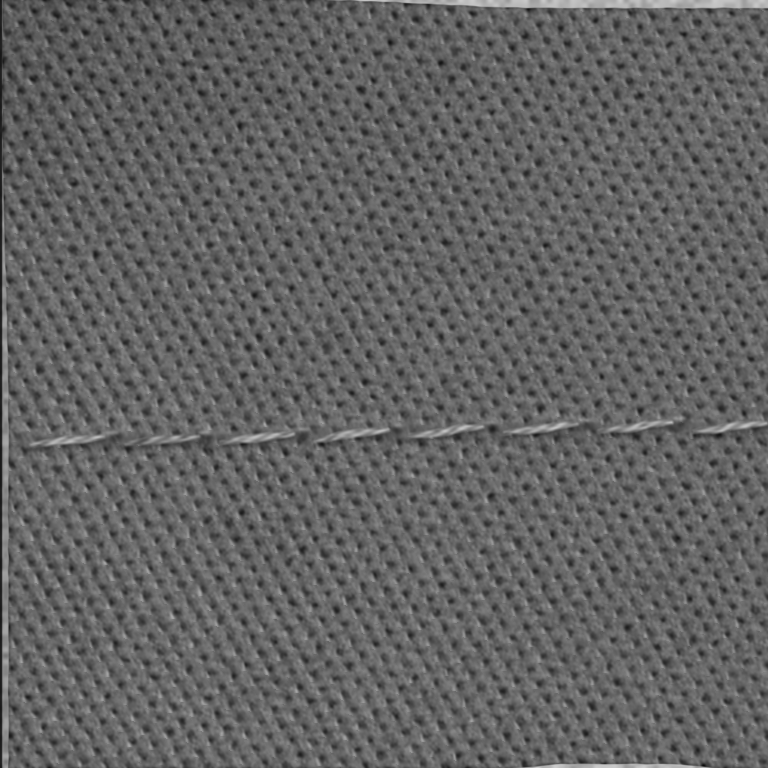
A Shadertoy shader for this texture:

```glsl
// Grey twill cloth with one running stitch across it and pale ground at its rim.
// A skewed lattice places pits, and short bright dashes beside them form broken
// diagonal ribs; noise adds fibres and bends, a loop lays the thread segments.

const vec2 ROW_STEP = vec2(0.0286, -0.0046);  // from one rib to the next
const vec2 RIB_STEP = vec2(0.0113, -0.0197);  // from pit to pit down a rib
const vec2 PIT_SIZE = vec2(0.0050, 0.0050);   // across and along the rib
const vec2 DASH_SIZE = vec2(0.0026, 0.0066);
const float CLOTH_TONE = 0.374;
const float PIT_DEPTH = 0.16;
const float RIB_HEIGHT = 0.055;
const float DASH_LIGHT = 0.135;
const float GRAIN = 0.11;
const float BEND = 0.006;

const int STITCHES = 8;
const float STITCH_START = 0.041;
const float STITCH_PERIOD = 0.1232;
const float STITCH_LENGTH = 0.094;
const float STITCH_RISE = 0.012;
const float THREAD_RADIUS = 0.0054;
const float THREAD_TONE = 0.62;
const float SEAM_LEFT = 0.427;
const float SEAM_RIGHT = 0.444;
const float GROUND_TONE = 0.70;
const float TAU = 6.28319;

float hash(vec2 p) {
    vec3 q = fract(vec3(p.xyx) * 0.1031);
    q += dot(q, q.yzx + 33.33);
    return fract((q.x + q.y) * q.z);
}

float noise(vec2 p) {
    vec2 i = floor(p), f = fract(p);
    f = f * f * (3.0 - 2.0 * f);
    return mix(mix(hash(i), hash(i + vec2(1, 0)), f.x),
               mix(hash(i + vec2(0, 1)), hash(i + vec2(1, 1)), f.x), f.y);
}

float blob(vec2 d, vec2 size) {
    d /= size;
    return exp(-dot(d, d));
}

float seamHeight(float x) {
    return mix(SEAM_LEFT, SEAM_RIGHT, smoothstep(0.1, 0.8, x));
}

// Position measured across and along the ribs
vec2 ribFrame(vec2 p) {
    vec2 along = normalize(RIB_STEP);
    return vec2(dot(p, vec2(-along.y, along.x)), dot(p, along));
}

// Pits and broken ribs of the twill, as an offset from the cloth tone
float weave(vec2 p) {
    vec2 bend = vec2(noise(p * 5.0 + 7.0), noise(p * 5.0 + 41.0)) - 0.5;
    vec2 wobble = vec2(noise(p * 80.0), noise(p * 80.0 + 19.0)) - 0.5;
    mat2 lattice = mat2(ROW_STEP, RIB_STEP);
    vec2 cell = inverse(lattice) * (p + BEND * bend + 0.0042 * wobble);
    vec2 local = fract(cell) - 0.5;
    vec2 id = floor(cell);
    float chance = hash(id + 200.0);
    vec2 d = ribFrame(lattice * local);

    float dotted = smoothstep(0.4, 1.4, p.x + p.y);
    // Dark pit, cut off sharply on the side of the bright dash
    float pit = blob(d, PIT_SIZE) * mix(0.7, 1.25, chance);
    float notch = blob(d - vec2(-0.0032, -0.0012), vec2(0.0026, 0.0048));
    // Dash tilted a little off the rib, so neighbours meet in small steps
    vec2 q = d - vec2(-0.0073, 0.0005);
    q.x += 0.2 * q.y;
    float dash = blob(q, DASH_SIZE) * mix(0.55, 1.3, hash(id + 71.0));
    float crest = -cos(TAU * (local.x + 0.04));
    float row = cos(TAU * (local.y - 0.45 + 0.2 * local.x));
    return RIB_HEIGHT * crest * mix(0.75, 0.35, dotted) + 0.014 * row
         + DASH_LIGHT * mix(1.1, 0.85, dotted) * dash
         - PIT_DEPTH * mix(0.75, 1.0, dotted) * pit - 0.055 * notch + 0.03;
}

float cloth(vec2 p) {
    float tone = CLOTH_TONE + weave(p);
    // Fibres drawn out along the ribs, then a faint mottle
    tone += GRAIN * (noise(ribFrame(p) * vec2(270.0, 190.0) + 400.0) - 0.5);
    tone += 0.08 * (noise(p * 250.0) - 0.5);
    tone += 0.015 * (noise(p * 9.0 + 3.0) - 0.5);
    // Soft shading towards the corners
    tone -= 0.045 * blob(p - vec2(0.0, 1.0), vec2(0.45, 0.3));
    tone -= 0.012 * smoothstep(0.45, 0.8, length(p - 0.5));
    return tone;
}

float addSeam(float tone, vec2 p, float px) {
    float y = p.y - seamHeight(p.x) + 0.003 * (noise(p * 30.0) - 0.5);
    // Pressed groove with a raised lip
    tone = mix(tone, CLOTH_TONE - 0.02, 0.55 * exp(-pow(y / 0.007, 2.0)));
    tone -= 0.04 * exp(-pow((y + 0.011) / 0.005, 2.0));
    tone += 0.02 * exp(-pow((y - 0.013) / 0.006, 2.0));

    for (int i = 0; i < STITCHES; i++) {
        float chance = hash(vec2(float(i) + 11.0, 5.0));
        float x = STITCH_START + float(i) * STITCH_PERIOD;
        float rise = STITCH_RISE * mix(0.7, 1.15, chance);
        vec2 a = vec2(x, seamHeight(x) - 0.5 * rise);
        vec2 along = vec2(STITCH_LENGTH, rise);
        float t = clamp(dot(p - a, along) / dot(along, along), 0.0, 1.0);
        vec2 d = p - a - along * t;
        d.y += 0.003 * (noise(vec2(p.x * 45.0, chance * 90.0)) - 0.5);
        float radius = THREAD_RADIUS * mix(0.5, 1.0, sin(0.5 * TAU * t));

        // Needle hole, with the thread curling over it
        vec2 hole = p - a - along - vec2(0.013, -0.003);
        tone -= 0.15 * blob(hole, vec2(0.007, 0.006));
        tone += 0.15 * blob(hole - vec2(-0.002, 0.008), vec2(0.009, 0.003));
        tone -= 0.09 * blob(d + vec2(0.0, 0.006), vec2(0.004));

        // Twisted strands, dimmer where the thread dips in
        float strand = 0.5 + 0.5 * sin(TAU * (t * 3.5 - d.y / 0.011 + chance));
        float thread = THREAD_TONE - (i == 1 ? 0.09 : 0.0) + 0.18 * (strand - 0.4);
        thread += 0.2 * (noise(p * vec2(100.0, 260.0)) - 0.5);
        thread -= 0.10 * (1.0 - smoothstep(0.0, 0.45, t));
        float cover = 1.0 - smoothstep(radius - 0.0022 - px, radius + 0.001 + px, length(d));
        tone = mix(tone, thread, 0.92 * cover);
    }
    return tone;
}

// Signed depth inside the cloth: left, top and bottom rims
float rimDepth(vec2 p) {
    float fray = 0.0015 * (noise(p * 70.0) - 0.5);
    float left = p.x - mix(0.011, 0.003, smoothstep(0.45, 0.85, p.y));
    float top = 1.0 - p.y - 0.0115 * smoothstep(0.38, 0.72, p.x) + 0.001;
    float bottom = p.y - 0.006 * smoothstep(0.66, 0.74, p.x)
                 * (1.0 - smoothstep(0.86, 0.96, p.x)) + 0.001;
    return min(left, min(top, bottom)) + fray;
}

void mainImage(out vec4 fragColor, in vec2 fragCoord) {
    vec2 p = fragCoord / iResolution.xy;
    float px = 1.0 / iResolution.y;
    float tone = addSeam(cloth(p), p, px);

    float depth = rimDepth(p);
    tone -= 0.07 * exp(-pow(depth / 0.003, 2.0));
    float ground = GROUND_TONE + 0.2 * (noise(p * 130.0) - 0.5);
    ground = mix(ground - 0.15, ground, smoothstep(0.0, 0.05, p.x));
    tone = mix(ground, tone, smoothstep(-px, px, depth));
    tone *= mix(0.2, 1.0, smoothstep(0.0015, 0.0015 + 2.0 * px, p.x));
    fragColor = vec4(vec3(clamp(tone, 0.0, 1.0)), 1.0);
}
```
